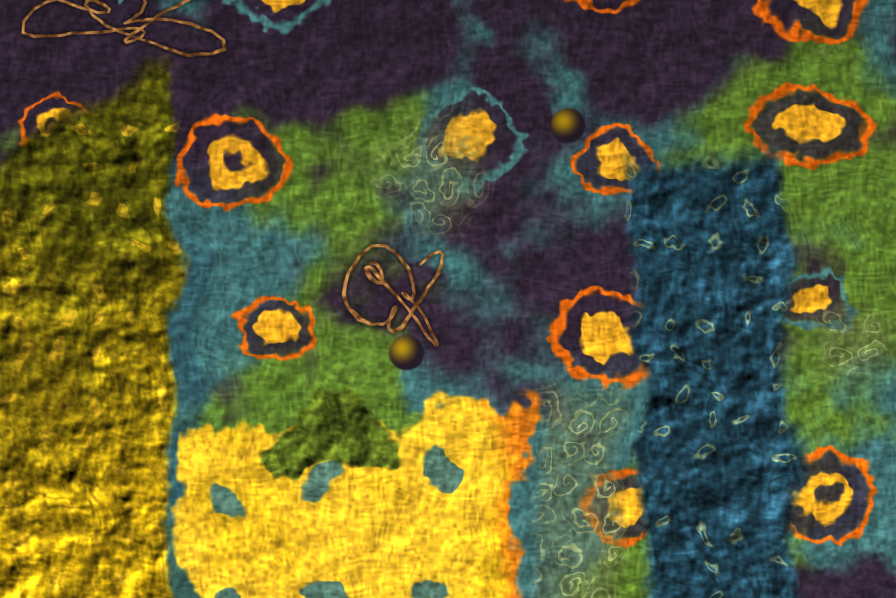
Reproduce this texture procedurally as a WebGL 1 fragment shader.

```glsl
precision highp float;
// Felted wool panel: mottled ground, rosettes, crinkled strips, yellow patch, curls and gold thread.
uniform vec2 u_resolution;

#define PURPLE vec3(0.20, 0.15, 0.21)
#define TEAL   vec3(0.25, 0.42, 0.42)
#define GREEN  vec3(0.36, 0.48, 0.17)
#define BLUE   vec3(0.14, 0.27, 0.33)
#define OLIVE  vec3(0.34, 0.33, 0.06)
#define GOLD   vec3(0.70, 0.56, 0.07)
#define YELLOW vec3(0.98, 0.77, 0.17)
#define ORANGE vec3(0.88, 0.40, 0.07)
#define PALE   vec3(0.60, 0.64, 0.42)
#define WOBBLE 0.07
#define RELIEF 1.1
#define GRAIN  0.30

float hash(vec2 p) {
  vec3 q = fract(p.xyx * 0.1031);
  q += dot(q, q.yzx + 33.33);
  return fract((q.x + q.y) * q.z);
}

vec2 hash2(vec2 p) { return vec2(hash(p), hash(p + 71.7)); }

float noise(vec2 p) {
  vec2 i = floor(p), f = fract(p);
  f *= f * (3.0 - 2.0 * f);
  vec2 e = vec2(1.0, 0.0);
  return mix(mix(hash(i), hash(i + e), f.x), mix(hash(i + e.yx), hash(i + 1.0), f.x), f.y);
}

float fbm(vec2 p) {
  float sum = 0.0, amp = 0.5;
  for (int i = 0; i < 4; i++) {
    sum += amp * noise(p);
    p = mat2(1.6, 1.2, -1.2, 1.6) * p + 7.3;
    amp *= 0.5;
  }
  return sum;
}

float below(float x, float edge, float soft) { return 1.0 - smoothstep(edge - soft, edge + soft, x); }
float band(float x, float a, float b, float soft) { return below(x, b, soft) * (1.0 - below(x, a, soft)); }

// Radius from the middle of a scattered oval; large where the cell is empty
float dabRadius(vec2 p, float size) {
  vec2 id = floor(p / size), jitter = hash2(id) - 0.5;
  vec2 f = fract(p / size) - 0.5 - 0.4 * jitter;
  float a = 3.0 * hash(id + 9.0);
  f = mat2(cos(a), sin(a), -sin(a), cos(a)) * f;
  return length(f * vec2(1.0, 1.6)) + 0.2 * (noise(p * 3.5 / size) - 0.5) + step(hash(id + 5.0), 0.25);
}

// Flower with a core, a dark halo and an orange or teal ring
vec3 rosette(vec3 col, vec2 q) {
  vec2 id = floor(q / 0.3);
  vec2 v = q - (id + 0.5 + 0.35 * (hash2(id + 3.0) - 0.5)) * 0.3;
  float kind = hash(id + 17.0), core = 0.032 + 0.014 * hash(id + 8.0);
  float r = length(v * vec2(0.9, 1.15)) + 0.014 * (noise(q * 55.0) - 0.5);
  float shown = step(0.22, hash(id + 29.0));
  col = mix(col, PURPLE, 0.8 * shown * below(r, core * 1.7, 0.012));
  vec3 ring = kind > 0.5 ? ORANGE : TEAL * 1.15;
  col = mix(col, ring, shown * band(r, core * 1.65, core * 1.95, 0.004));
  float hole = step(0.72, kind) * below(r, core * 0.4, 0.004);
  return mix(col, mix(YELLOW, ORANGE, 0.25), shown * below(r, core, 0.004) * (1.0 - hole));
}

vec2 threadPoint(float t, float k) {
  vec2 centre = mix(vec2(0.66, 0.50), vec2(0.21, 0.97), k);
  vec2 size = mix(vec2(0.05, 0.055), vec2(0.11, 0.04), k);
  return centre + size * vec2(sin(t + 1.0) + 0.6 * sin(2.7 * t + k), cos(1.3 * t) + 0.6 * sin(3.1 * t));
}

float threadDistance(vec2 p) {
  float d = 1.0;
  for (int k = 0; k < 2; k++) {
    vec2 a = threadPoint(0.0, float(k));
    for (int i = 1; i < 56; i++) {
      vec2 b = threadPoint(float(i) * 0.19, float(k)), ab = b - a;
      d = min(d, length(p - a - ab * clamp(dot(p - a, ab) / dot(ab, ab), 0.0, 1.0)));
      a = b;
    }
  }
  return d;
}

void main() {
  vec2 p = gl_FragCoord.xy / u_resolution.y;
  vec2 drift = vec2(fbm(p * 9.0), fbm(p * 9.0 + 40.0)) - 0.47;
  vec2 q = p + WOBBLE * drift + 0.008 * (noise(p * 95.0) - 0.5);

  // Blended ground, purple along the top and in the lower right
  float tone = fbm(q * 3.5 + 3.0) + 0.14 * below(length(p - vec2(0.62, 0.75)), 0.12, 0.12);
  float shade = fbm(q * 3.7 + 20.0) + 0.2 * smoothstep(0.7, 0.95, p.y)
    + 0.1 * smoothstep(1.3, 1.45, p.x) * below(p.y, 0.15, 0.15);
  vec3 col = mix(TEAL, GREEN, smoothstep(0.48, 0.60, tone));
  col = mix(col, PURPLE, smoothstep(0.52, 0.62, shade));
  col = rosette(col, q);

  // Crinkled strips with scattered dabs
  float olive = below(q.x, 0.29, 0.01) * below(q.y, 0.72 + 0.6 * q.x, 0.02);
  float blue = band(q.x + 0.05 * q.y, 1.09, 1.34, 0.015) * below(q.y, 0.73, 0.03);
  float gutter = band(q.x, 0.28, 0.34, 0.015) * below(q.y, 0.6, 0.1);
  col = mix(col, mix(BLUE, TEAL, 0.4), 0.8 * gutter);
  vec3 oliveCol = mix(GOLD, OLIVE, smoothstep(0.12, 0.62, q.y + 0.4 * (tone - 0.5)));
  oliveCol = mix(oliveCol, YELLOW * 0.85, 0.55 * below(dabRadius(q, 0.062), 0.22, 0.05));
  col = mix(col, oliveCol, olive);
  vec3 blueCol = mix(BLUE, PALE, 0.6 * band(dabRadius(q + 0.4, 0.06), 0.12, 0.23, 0.04));
  col = mix(col, blueCol, blue);

  // Yellow patch with teal spots, an orange fringe and a green scrap
  vec2 box = abs(p + 0.2 * drift + 0.01 * (noise(p * 80.0) - 0.5) - vec2(0.61, 0.0)) - vec2(0.28, 0.30);
  float edge = max(box.x, box.y), patchMask = below(edge, 0.0, 0.008);
  vec3 patchCol = mix(YELLOW, GOLD * 1.15, 0.6 * smoothstep(0.5, 0.72, fbm(p * 7.0)));
  patchCol = mix(patchCol, ORANGE, 0.8 * smoothstep(-0.06, 0.0, edge) * smoothstep(0.76, 0.88, p.x));
  patchCol = mix(patchCol, TEAL, 0.9 * below(dabRadius(q + 0.09, 0.18), 0.2, 0.03));
  col = mix(col, patchCol, patchMask);
  float scrap = below(length((p + 0.2 * drift - vec2(0.57, 0.26)) * vec2(0.9, 1.2)), 0.075, 0.006);
  col = mix(col, mix(OLIVE, GREEN, 0.6), scrap);

  // Pale wool curls
  float locks = band(q.x, 0.91, 1.04, 0.02) * below(q.y, 0.35, 0.04)
    + below(length(q - vec2(1.43, 0.43)), 0.06, 0.03) + below(length(q - vec2(0.72, 0.71)), 0.08, 0.05);
  vec2 curlId = floor(q / 0.055), c = fract(q / 0.055) - 0.5 - 0.3 * (hash2(curlId) - 0.5);
  float spiral = sin(24.0 * length(c) + atan(c.y, c.x) + 6.0 * hash(curlId));
  col = mix(col, PALE * 0.65, 0.5 * locks);
  col = mix(col, PALE, 0.7 * locks * smoothstep(0.2, 0.9, spiral) * below(length(c), 0.45, 0.1));

  // Relief lit from the upper left, strongest in the strips, then fibres
  float crinkle = max(max(olive, blue), scrap);
  vec2 toLight = vec2(-0.006, 0.007);
  float bump = fbm(p * 26.0) - fbm((p + toLight) * 26.0);
  float crease = abs(2.0 * noise(p * 32.0 + 6.0 * drift) - 1.0);
  col *= 1.0 + RELIEF * bump * (1.0 + 2.0 * crinkle);
  col *= mix(1.0, 0.72 + 0.55 * crease, crinkle);
  float fibre = noise(p * vec2(200.0, 90.0) + 8.0 * drift) + noise(p * vec2(80.0, 210.0) - 8.0 * drift) - 1.0;
  col *= 1.0 + GRAIN * fibre;

  // Felt beads and twisted metallic thread
  for (int i = 0; i < 2; i++) {
    vec2 v = p - vec2(0.68, 0.41) - float(i) * vec2(0.27, 0.38);
    float lit = below(length(v - vec2(-0.008, 0.008)), 0.016, 0.016);
    col = mix(col, mix(PURPLE * 0.7, GOLD, lit), below(length(v), 0.029, 0.003));
  }
  float d = threadDistance(p + 0.03 * drift);
  col *= 1.0 - 0.35 * below(d, 0.006, 0.005);
  vec3 threadCol = mix(vec3(0.32, 0.18, 0.08), vec3(0.92, 0.66, 0.36), noise(p * 130.0));
  col = mix(col, threadCol, below(d, 0.0028, 0.0015));

  gl_FragColor = vec4(col * (1.06 - 0.18 * p.y * p.y), 1.0);
}
```
